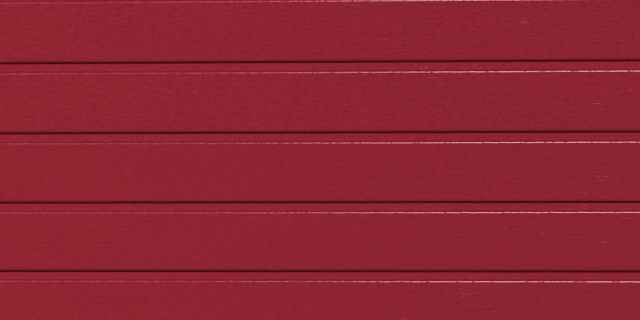
Give the GLSL for this texture, as a Shadertoy shader.

```glsl
// Red painted clapboards with dark grooves, glossy bead edges and fine brushed grain.

vec2 hashGradient(vec2 cell) {
    vec3 h = fract(vec3(cell.xyx) * vec3(0.1031, 0.1030, 0.0973));
    h += dot(h, h.yzx + 33.33);
    return fract((h.xx + h.yz) * h.zy) * 2.0 - 1.0;
}

// Gradient noise, roughly -0.7 to 0.7
float noise(vec2 p) {
    vec2 i = floor(p), f = p - i;
    vec2 u = f * f * f * (f * (f * 6.0 - 15.0) + 10.0);
    float a = dot(hashGradient(i), f);
    float b = dot(hashGradient(i + vec2(1, 0)), f - vec2(1, 0));
    float c = dot(hashGradient(i + vec2(0, 1)), f - vec2(0, 1));
    float d = dot(hashGradient(i + vec2(1, 1)), f - vec2(1, 1));
    return mix(mix(a, b, u.x), mix(c, d, u.x), u.y);
}

// Smooth line of given half width around dist = 0
float line(float dist, float halfWidth) {
    float soft = 0.6 / iResolution.y;
    return 1.0 - smoothstep(halfWidth - soft, halfWidth + soft, abs(dist));
}

void mainImage(out vec4 fragColor, in vec2 fragCoord) {
    vec2 p = fragCoord / iResolution.y;
    float across = fragCoord.x / iResolution.x;
    float down = 1.0 - p.y;

    // Slightly fanned, unevenly spaced boards
    float pitch = mix(0.2163, 0.2200, across);
    float s = (down - mix(0.198, 0.1885, across)) / pitch;
    s += 0.006 * s * (s - 3.0);
    float board = floor(s);
    float below = fract(s) * pitch;
    float groove = (s - round(s)) * pitch + 0.0006 * noise(vec2(p.x * 9.0, round(s) * 7.3));

    // Base paint: a little lighter to the left, mottled
    vec3 color = mix(vec3(0.568, 0.145, 0.196), vec3(0.548, 0.141, 0.191), smoothstep(0.0, 0.9, across));
    color *= 1.0 + 0.02 * noise(p * vec2(3.0, 6.0) + board * 5.7);

    // Brushed grain, stronger on the upper boards
    float rough = board < 1.0 ? 1.0 : 0.7;
    float grain = noise(p * vec2(38.0, 117.0) + 3.3) + noise(p * vec2(113.0, 127.0) + 31.7);
    color *= 1.0 + 0.10 * rough * grain;

    // Sparse glossy scratches toward the right
    float scratch = smoothstep(0.22, 0.45, noise(p * vec2(16.0, 123.0) + 80.3));
    scratch *= smoothstep(-0.1, 0.35, noise(p * vec2(5.0, 13.0) + 17.0));
    scratch *= smoothstep(-0.2, 0.3, noise(p * vec2(90.0, 60.0)));
    color += vec3(0.14, 0.12, 0.12) * scratch * rough * smoothstep(0.3, 0.85, across);

    // Lit lip between groove and bead, with a faint seam
    color *= 1.0 + 0.02 * (1.0 - smoothstep(0.028, 0.034, below));
    float dashes = smoothstep(-0.15, 0.25, noise(vec2(p.x * 42.0, board * 3.7 + 0.4)));
    color = mix(color, vec3(0.66, 0.25, 0.30), 0.4 * dashes * line(below - 0.0215, 0.0012));
    color *= 1.0 - 0.10 * line(below - 0.0275, 0.0025);

    // Bead highlight: broken and red at left, pale and continuous at right
    float shine = smoothstep(0.2, 0.8, across);
    float wobble = 0.0012 * noise(vec2(p.x * 45.0, board * 9.1 + 0.3));
    float chips = smoothstep(-0.25, 0.25, noise(vec2(p.x * 83.0, board * 4.3 + 0.5)) + 0.2 * shine);
    vec3 gloss = mix(vec3(0.70, 0.27, 0.34), vec3(0.84, 0.61, 0.61), shine);
    float strength = mix(0.75, 0.95, shine) * mix(0.35, 1.0, chips);
    color = mix(color, gloss, strength * line(below - 0.033 + wobble, 0.0021));

    // Groove: soft shade above, dark core, crisp lower edge
    float shade = smoothstep(-0.011, -0.001, groove) * (1.0 - smoothstep(0.002, 0.006, groove));
    color *= 1.0 - 0.26 * shade;
    color = mix(color, vec3(0.22, 0.045, 0.06), 0.85 * line(groove, 0.0026));

    fragColor = vec4(clamp(color, 0.0, 1.0), 1.0);
}
```
